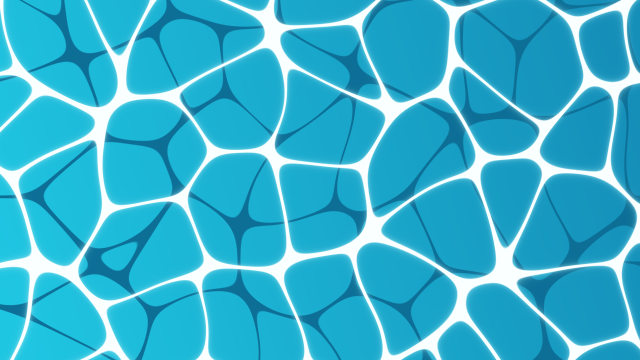
Write a Shadertoy shader that draws this texture.

```glsl
// Sunlit pool water: a white web of caustic light floats above a darker shadow web.
// Each web is a weighted cellular diagram whose edge distances are blended by a
// smooth minimum, which rounds the cells and thickens the junctions.

const vec3 WATER_LIGHT = vec3(0.120, 0.775, 0.885);
const vec3 WATER_DEEP  = vec3(0.080, 0.555, 0.720);
const vec3 SHADOW      = vec3(0.050, 0.435, 0.590);
const vec3 GLOW        = vec3(0.600, 0.900, 0.950);
const vec3 LIGHT       = vec3(0.980, 1.000, 1.000);

const float LIGHT_CELLS  = 3.9;     // cells per canvas height
const float SHADOW_CELLS = 3.7;
const float LIGHT_WIDTH  = 0.0040;  // half widths, in canvas heights
const float SHADOW_WIDTH = 0.0026;
const float GLOW_REACH   = 0.0055;
const float GLOW_AMOUNT  = 0.55;
const float JITTER       = 0.88;
const float SIZE_SPREAD  = 0.26;    // difference between large and small cells
const float ROUNDING     = 0.062;   // corner softness, in cells
const float BEND         = 0.07;    // curvature of the strands, in cells

vec3 hash3(vec2 cell) {
    vec3 q = fract(vec3(cell.xyx) * vec3(0.1031, 0.1030, 0.0973));
    q += dot(q, q.yxz + 33.33);
    return fract((q.xxy + q.yzz) * q.zyx);
}

// Site of a cell: position in xy, weight in z
vec3 cellSite(vec2 cell, float seed) {
    vec3 h = hash3(cell + seed);
    return vec3(cell + 0.5 + JITTER * (h.xy - 0.5), SIZE_SPREAD * h.z);
}

// Rounded distance to the nearest strand, in cells
float webDistance(vec2 p, float seed) {
    p += BEND * sin(p.yx * vec2(2.3, 2.7) + seed);
    p += 0.4 * BEND * sin(p.yx * vec2(5.1, 4.3) + 2.0 * seed);
    vec2 home = floor(p);

    // Find the cell that owns this point
    vec2 ownerCell = home;
    vec3 owner = vec3(0.0);
    float nearest = 1e5;
    for (int y = -2; y <= 2; y++)
    for (int x = -2; x <= 2; x++) {
        vec2 cell = home + vec2(x, y);
        vec3 site = cellSite(cell, seed);
        vec2 r = site.xy - p;
        float power = dot(r, r) - site.z;
        if (power < nearest) {
            nearest = power;
            owner = site;
            ownerCell = cell;
        }
    }

    // Blend the distances to all of its borders
    float sum = 0.0;
    for (int y = -2; y <= 2; y++)
    for (int x = -2; x <= 2; x++) {
        if (x == 0 && y == 0) continue;
        vec3 site = cellSite(ownerCell + vec2(x, y), seed);
        vec2 r = site.xy - p;
        float border = 0.5 * (dot(r, r) - site.z - nearest)
                     / max(length(site.xy - owner.xy), 0.01);
        sum += exp(-max(border, 0.0) / ROUNDING);
    }
    return -ROUNDING * log(max(sum, 1e-9));
}

// Slow change of strand width along the web
float widthVariation(vec2 p) {
    return 1.0 + 0.22 * sin(5.3 * p.x + 2.1 * sin(3.7 * p.y))
               + 0.18 * sin(6.1 * p.y - 1.7 * sin(4.3 * p.x));
}

void mainImage(out vec4 fragColor, in vec2 fragCoord) {
    vec2 p = fragCoord / iResolution.y;
    vec2 uv = fragCoord / iResolution.xy;
    float soft = max(0.0012, 0.7 / iResolution.y);
    float variation = widthVariation(p);

    // Water, deeper towards the right
    float depth = clamp(0.92 * uv.x + 0.16 * (uv.y - 0.5) + 0.04, 0.0, 1.0);
    vec3 color = mix(WATER_LIGHT, WATER_DEEP, depth);

    // Shadow web
    float shadowDist = webDistance(p * SHADOW_CELLS + 3.4, 47.0) / SHADOW_CELLS;
    shadowDist -= SHADOW_WIDTH * variation;
    color = mix(color, SHADOW, 1.0 - smoothstep(-soft, soft, shadowDist));

    // Light web with its glow
    float lightDist = webDistance(p * LIGHT_CELLS, 11.0) / LIGHT_CELLS;
    lightDist -= LIGHT_WIDTH * variation;
    float glow = GLOW_AMOUNT * exp(-max(lightDist, 0.0) / GLOW_REACH);
    color = mix(color, GLOW, glow);
    color = mix(color, LIGHT, 1.0 - smoothstep(-soft, soft, lightDist));

    fragColor = vec4(color, 1.0);
}
```
